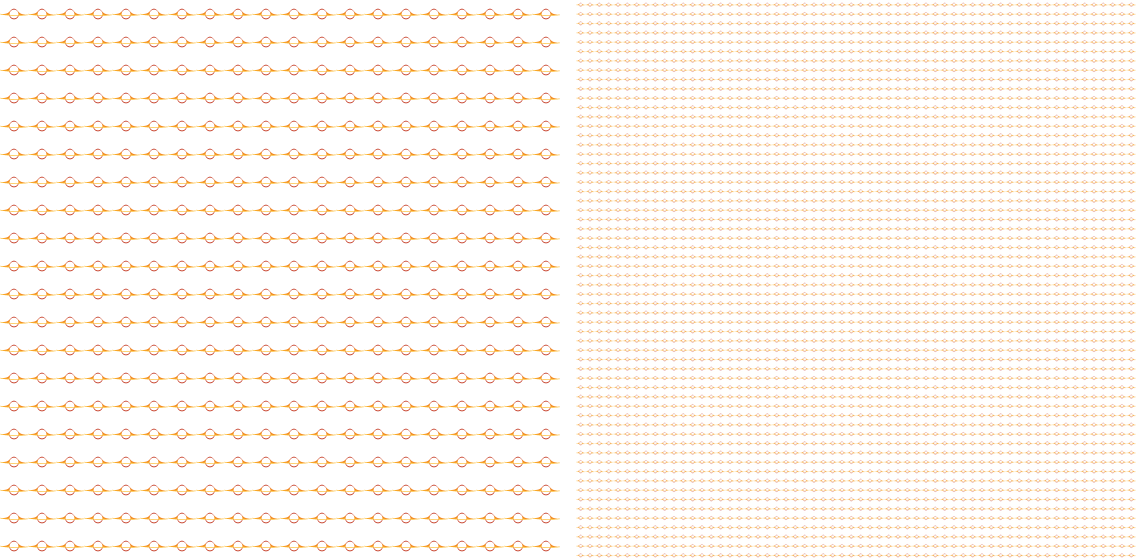
Left, the tile; right, the same tile 3 across and 3 down.
Reproduce this pattern procedurally as a Shadertoy shader.

```glsl
// Rows of small ringed discs on white: a bell-shaped halo flares into two
// tapering wings, a thin bright band crosses the open centre, and a red
// crescent closes the ring below. One cell repeats on a whole-number grid.

#define REPEATS 20.0      // cells across and down
#define HALF_SPAN 0.49    // wing tip distance from the cell centre
#define HALO_RADIUS 0.19  // outer reach of the ring
#define HOLE_RADIUS 0.157 // open centre
#define BAND_WIDTH 0.024  // bright line across the centre
#define TILT 0.025        // slight fall from left to right
#define SAMPLES 4         // subsamples per pixel side
#define PAPER vec3(1.0)
#define RED vec3(0.77, 0.22, 0.13)
#define ORANGE vec3(0.94, 0.49, 0.10)
#define YELLOW vec3(0.99, 0.74, 0.20)

// Coverage of a region whose signed distance is negative inside
float fill(float dist, float soft) {
    return 1.0 - smoothstep(-soft, soft, dist);
}

// Upper contour: a straight taper with a bell over the centre
float upperEdge(float x) {
    float taper = 1.0 - abs(x) / HALF_SPAN;
    float bell = exp(-pow(abs(x) / 0.17, 2.5));
    return -0.024 + 0.06 * taper + (HALO_RADIUS - 0.036) * bell;
}

// Lower contour: the shallow near rim of the disc
float lowerEdge(float x) {
    float s = x / HALF_SPAN;
    return -0.028 - 0.035 * (1.0 - s * s);
}

// One ringed disc in a cell spanning -0.5 to 0.5
vec3 ringedDisc(vec2 p, float soft) {
    vec2 q = vec2(p.x, p.y + TILT * p.x);
    float top = upperEdge(q.x);
    float base = lowerEdge(q.x);
    float tips = abs(q.x) - HALF_SPAN;
    float hole = HOLE_RADIUS - length(p);
    vec3 color = PAPER;

    // Crescent under the disc
    float outer = length(p * vec2(1.08, 1.0)) - HALO_RADIUS;
    float crescent = max(max(outer, hole), q.y - base);
    color = mix(color, RED, fill(crescent, soft));

    // Halo and wings, red at the crown and warmer outward
    float body = max(max(q.y - top, base - q.y), max(hole, tips));
    float height = clamp((q.y - base) / max(top - base, 0.004), 0.0, 1.0);
    vec3 glow = mix(YELLOW, ORANGE, smoothstep(0.2, 0.65, height));
    float streak = smoothstep(0.12, 0.0, abs(height - 0.72));
    glow = mix(glow, YELLOW, 0.5 * streak);
    glow = mix(glow, RED, smoothstep(0.04, 0.13, q.y));
    color = mix(color, glow, fill(body, soft));

    // Bright front band
    float band = max(abs(q.y - base - 0.5 * BAND_WIDTH) - 0.5 * BAND_WIDTH, tips);
    return mix(color, YELLOW, fill(band, soft));
}

void mainImage(out vec4 fragColor, in vec2 fragCoord) {
    float soft = 0.5 * REPEATS / (iResolution.y * float(SAMPLES));
    vec3 sum = vec3(0.0);

    // Average a regular grid of subsamples so thin lines keep their weight
    for (int j = 0; j < SAMPLES; j++) {
        for (int i = 0; i < SAMPLES; i++) {
            vec2 offset = (vec2(i, j) + 0.5) / float(SAMPLES) - 0.5;
            vec2 uv = (fragCoord + offset) / iResolution.xy;
            sum += ringedDisc(fract(uv * REPEATS) - 0.5, soft);
        }
    }
    fragColor = vec4(sum / float(SAMPLES * SAMPLES), 1.0);
}
```
